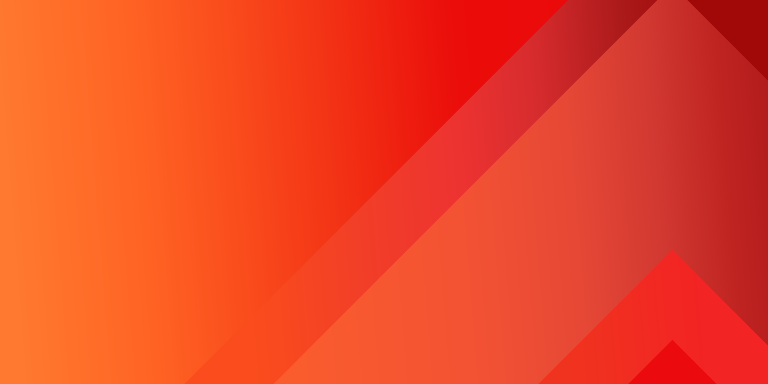
A Shadertoy shader for this background:

```glsl
// Layout, in units of the canvas height
const float APEX_X = 1.751;
const float BAND_APEX = 1.271;
const float PANEL_APEX = 1.039;
const float CHEVRON_APEX = 0.349;
const float CORE_APEX = 0.115;
const float TILT = 0.08;
const float EDGE_PIXELS = 1.0;

// Gradient stops: colour in rgb, position in w
const int STOPS = 6;
const vec4 BACKDROP[STOPS] = vec4[STOPS](
    vec4(1.00, 0.48, 0.19, 0.00), vec4(1.00, 0.39, 0.14, 0.36),
    vec4(0.98, 0.30, 0.11, 0.62), vec4(0.95, 0.19, 0.08, 0.90),
    vec4(0.92, 0.05, 0.04, 1.22), vec4(0.92, 0.04, 0.04, 1.50));
const vec4 BAND[STOPS] = vec4[STOPS](
    vec4(0.98, 0.30, 0.11, 0.62), vec4(0.95, 0.25, 0.15, 0.90),
    vec4(0.93, 0.20, 0.19, 1.20), vec4(0.84, 0.17, 0.18, 1.42),
    vec4(0.67, 0.10, 0.10, 1.66), vec4(0.63, 0.03, 0.03, 1.84));
const vec4 PANEL[STOPS] = vec4[STOPS](
    vec4(0.98, 0.36, 0.18, 0.75), vec4(0.95, 0.32, 0.20, 1.22),
    vec4(0.90, 0.28, 0.21, 1.50), vec4(0.82, 0.22, 0.19, 1.72),
    vec4(0.75, 0.14, 0.13, 1.90), vec4(0.70, 0.11, 0.11, 2.02));
const vec3 CHEVRON_LEFT = vec3(0.94, 0.20, 0.12);
const vec3 CHEVRON_RIGHT = vec3(0.95, 0.14, 0.14);
const vec3 CORE = vec3(0.92, 0.04, 0.05);

// Piecewise linear colour ramp
vec3 ramp(vec4 stops[STOPS], float t) {
    vec3 color = stops[0].rgb;
    for (int i = 1; i < STOPS; i++) {
        float blend = clamp((t - stops[i - 1].w) / (stops[i].w - stops[i - 1].w), 0.0, 1.0);
        color = mix(color, stops[i].rgb, blend);
    }
    return color;
}

// Coverage of a right-angled peak that opens downward
float peak(vec2 p, float apexY) {
    float distanceToEdge = (abs(p.x - APEX_X) + p.y - apexY) * 0.70711;
    float halfWidth = 0.5 * EDGE_PIXELS / iResolution.y;
    return 1.0 - smoothstep(-halfWidth, halfWidth, distanceToEdge);
}

void mainImage(out vec4 fragColor, in vec2 fragCoord) {
    vec2 p = fragCoord / iResolution.y;
    float t = p.x + TILT * (p.y - 0.5);

    // Layers from back to front
    vec3 color = ramp(BACKDROP, t);
    color = mix(color, ramp(BAND, t), peak(p, BAND_APEX));
    color = mix(color, ramp(PANEL, t), peak(p, PANEL_APEX));
    vec3 chevron = mix(CHEVRON_LEFT, CHEVRON_RIGHT, smoothstep(1.4, 1.85, t));
    color = mix(color, chevron, peak(p, CHEVRON_APEX));
    color = mix(color, CORE, peak(p, CORE_APEX));

    fragColor = vec4(color, 1.0);
}
```
